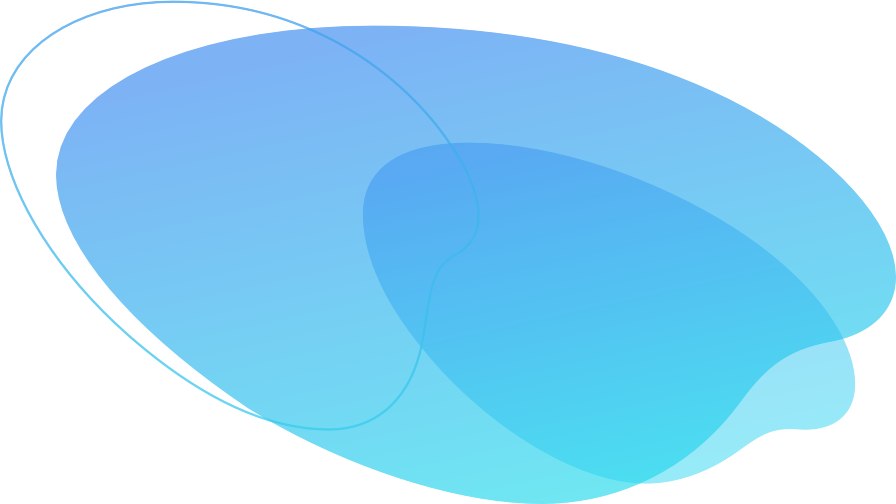
This background is drawn by a Shadertoy shader. Its source:

```glsl
struct Path {
    vec2 point;   // place being shaded
    vec2 pen;     // end of the last curve
    float dist;   // nearest distance to the path
    float side;   // -1 inside, +1 outside
};

Path moveTo(vec2 point, float x, float y) {
    return Path(point, vec2(x, y), 1e3, 1.0);
}

// Adds a cubic Bezier curve, flattened into short chords
void curveTo(inout Path path, vec2 c1, vec2 c2, vec2 end) {
    const int CHORDS = 18;
    vec2 start = path.pen, p = path.point;
    for (int i = 1; i <= CHORDS; i++) {
        float t = float(i) / float(CHORDS), u = 1.0 - t;
        vec2 a = path.pen;
        vec2 b = u*u*u*start + 3.0*u*u*t*c1 + 3.0*u*t*t*c2 + t*t*t*end;
        vec2 chord = b - a, rel = p - a;
        float along = clamp(dot(rel, chord) / dot(chord, chord), 0.0, 1.0);
        path.dist = min(path.dist, length(rel - chord * along));
        if ((a.y > p.y) != (b.y > p.y) && rel.x < chord.x * rel.y / chord.y)
            path.side = -path.side;
        path.pen = b;
    }
}

float largeBlob(vec2 p) {
    Path s = moveTo(p, 0.48, 1.50);
    curveTo(s, vec2(0.48, 0.75), vec2(1.62, 0.22), vec2(3.20, 0.22));
    curveTo(s, vec2(4.25, 0.22), vec2(5.25, 0.39), vec2(6.10, 0.78));
    curveTo(s, vec2(6.98, 1.18), vec2(7.68, 1.85), vec2(7.68, 2.38));
    curveTo(s, vec2(7.68, 2.66), vec2(7.48, 2.86), vec2(7.15, 2.93));
    curveTo(s, vec2(6.75, 3.00), vec2(6.57, 3.15), vec2(6.35, 3.45));
    curveTo(s, vec2(5.93, 4.03), vec2(5.30, 4.33), vec2(4.64, 4.33));
    curveTo(s, vec2(3.90, 4.33), vec2(2.92, 4.00), vec2(2.13, 3.51));
    curveTo(s, vec2(1.15, 2.85), vec2(0.48, 2.10), vec2(0.48, 1.50));
    return s.dist * s.side;
}

float smallBlob(vec2 p) {
    Path s = moveTo(p, 3.11, 1.84);
    curveTo(s, vec2(3.11, 1.45), vec2(3.42, 1.225), vec2(4.02, 1.225));
    curveTo(s, vec2(4.85, 1.225), vec2(5.85, 1.62), vec2(6.50, 2.10));
    curveTo(s, vec2(7.04, 2.50), vec2(7.33, 2.95), vec2(7.33, 3.30));
    curveTo(s, vec2(7.33, 3.56), vec2(7.15, 3.71), vec2(6.85, 3.69));
    curveTo(s, vec2(6.63, 3.67), vec2(6.53, 3.73), vec2(6.35, 3.86));
    curveTo(s, vec2(6.08, 4.06), vec2(5.80, 4.155), vec2(5.53, 4.155));
    curveTo(s, vec2(4.92, 4.155), vec2(4.10, 3.61), vec2(3.60, 2.97));
    curveTo(s, vec2(3.30, 2.60), vec2(3.11, 2.20), vec2(3.11, 1.84));
    return s.dist * s.side;
}

float outlineLoop(vec2 p) {
    Path s = moveTo(p, 0.01, 1.04);
    curveTo(s, vec2(0.01, 0.42), vec2(0.68, 0.015), vec2(1.48, 0.015));
    curveTo(s, vec2(1.92, 0.015), vec2(2.33, 0.10), vec2(2.72, 0.28));
    curveTo(s, vec2(3.20, 0.50), vec2(3.60, 0.85), vec2(3.86, 1.24));
    curveTo(s, vec2(4.02, 1.47), vec2(4.10, 1.68), vec2(4.10, 1.85));
    curveTo(s, vec2(4.10, 2.02), vec2(4.03, 2.12), vec2(3.90, 2.19));
    curveTo(s, vec2(3.70, 2.30), vec2(3.69, 2.50), vec2(3.63, 2.88));
    curveTo(s, vec2(3.55, 3.40), vec2(3.25, 3.69), vec2(2.82, 3.69));
    curveTo(s, vec2(2.20, 3.69), vec2(1.60, 3.32), vec2(1.10, 2.88));
    curveTo(s, vec2(0.42, 2.28), vec2(0.01, 1.55), vec2(0.01, 1.04));
    return s.dist - 0.01;
}

// Linear blend of two colours between two positions
vec3 ramp(vec3 first, vec3 last, float from, float to, float x) {
    return mix(first, last, clamp((x - from) / (to - from), 0.0, 1.0));
}

void mainImage(out vec4 fragColor, in vec2 fragCoord) {
    // Canvas units, with y running downwards
    vec2 uv = fragCoord / iResolution.xy;
    vec2 p = vec2(uv.x, 1.0 - uv.y) * vec2(7.68, 4.33);
    float edge = 0.6 * 7.68 / iResolution.x;
    float slope = p.y + 0.22 * p.x;

    vec3 largeColor = ramp(vec3(0.49, 0.70, 0.96), vec3(0.435, 0.90, 0.95), 1.0, 5.3, slope);
    vec3 smallColor = ramp(vec3(0.21, 0.57, 0.94), vec3(0.15, 0.83, 0.94), 2.3, 5.3, slope);
    vec3 lineColor = ramp(vec3(0.26, 0.62, 0.93), vec3(0.22, 0.80, 0.93), 0.0, 3.7, p.y);

    // Layers from back to front
    vec3 color = vec3(1.0);
    color = mix(color, largeColor, smoothstep(edge, -edge, largeBlob(p)));
    color = mix(color, smallColor, 0.48 * smoothstep(edge, -edge, smallBlob(p)));
    color = mix(color, lineColor, 0.75 * smoothstep(edge, -edge, outlineLoop(p)));
    fragColor = vec4(color, 1.0);
}
```
